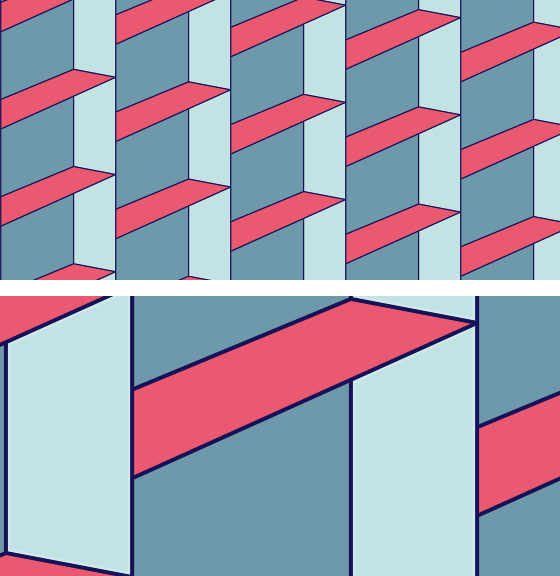
Top: the whole. Bottom: its middle third, enlarged.
Write a Shadertoy shader that draws this pattern.

```glsl
// Staggered columns of slanted shelves between flat blue walls and pale panels.
// Each column is a vertical repeat of one cell, lowered a step from its neighbour;
// segment distances draw the ink outlines. Lengths are in canvas heights.

const vec3 WALL  = vec3(0.43, 0.60, 0.67);
const vec3 PANEL = vec3(0.76, 0.885, 0.89);
const vec3 SHELF = vec3(0.92, 0.35, 0.44);
const vec3 INK   = vec3(0.09, 0.07, 0.34);
const vec3 RIM   = vec3(0.86, 0.96, 0.96);

const vec2 CELL = vec2(0.4107, 0.3472);     // column width, shelf spacing
const vec2 FIRST_TIP = vec2(0.0026, 0.724); // left edge of column 0, height of its tip
const float COLUMN_DROP = 0.0447;
const float CELL_BASE = -0.265;             // lowest point of a cell below its tip
const float LINE_HALF = 0.0024;

// Shelf corners, measured from the column's left edge and the shelf's right tip
const vec2 TIP = vec2(CELL.x, 0.0);
const vec2 APEX = vec2(0.2604, 0.0286);
const vec2 LEFT_TOP = vec2(0.0, -0.0794);
const vec2 LEFT_BOTTOM = vec2(0.0, -0.1849);

float segmentDistance(vec2 p, vec2 a, vec2 b) {
    vec2 ap = p - a, ab = b - a;
    return length(ap - ab * clamp(dot(ap, ab) / dot(ab, ab), 0.0, 1.0));
}

// Height at x of the line through a and b
float lineHeight(float x, vec2 a, vec2 b) {
    return mix(a.y, b.y, (x - a.x) / (b.x - a.x));
}

// Position inside the repeated cell, relative to the shelf tip
vec2 cellPosition(vec2 p) {
    p -= FIRST_TIP;
    float column = floor(p.x / CELL.x);
    float y = p.y + column * COLUMN_DROP;
    return vec2(p.x - column * CELL.x, mod(y - CELL_BASE, CELL.y) + CELL_BASE);
}

bool insideShelf(vec2 q) {
    float top = min(lineHeight(q.x, LEFT_TOP, APEX), lineHeight(q.x, APEX, TIP));
    return q.y < top && q.y > lineHeight(q.x, LEFT_BOTTOM, TIP);
}

// Distance to the nearest outline of the cell
float outlineDistance(vec2 q) {
    vec2 underside = vec2(APEX.x, lineHeight(APEX.x, LEFT_BOTTOM, TIP));
    float d = min(q.x, CELL.x - q.x);
    d = min(d, segmentDistance(q, LEFT_TOP, APEX));
    d = min(d, segmentDistance(q, APEX, TIP));
    d = min(d, segmentDistance(q, LEFT_BOTTOM, TIP));
    d = min(d, segmentDistance(q, APEX, APEX + vec2(0.0, CELL.y)));
    return min(d, segmentDistance(q, underside, underside - vec2(0.0, CELL.y)));
}

void mainImage(out vec4 fragColor, in vec2 fragCoord) {
    float pixel = 1.0 / iResolution.y;
    vec2 q = cellPosition(fragCoord * pixel);
    float d = outlineDistance(q);

    // Flat faces, with a faint light rim along the panel edges
    float rim = 1.0 - smoothstep(LINE_HALF, LINE_HALF + 0.005, d);
    vec3 color = q.x < APEX.x ? WALL : mix(PANEL, RIM, 0.6 * rim);
    if (insideShelf(q)) color = SHELF;

    // Ink outlines hide the joins between faces
    float ink = 1.0 - smoothstep(-0.6 * pixel, 0.6 * pixel, d - LINE_HALF);
    fragColor = vec4(mix(color, INK, ink), 1.0);
}
```
